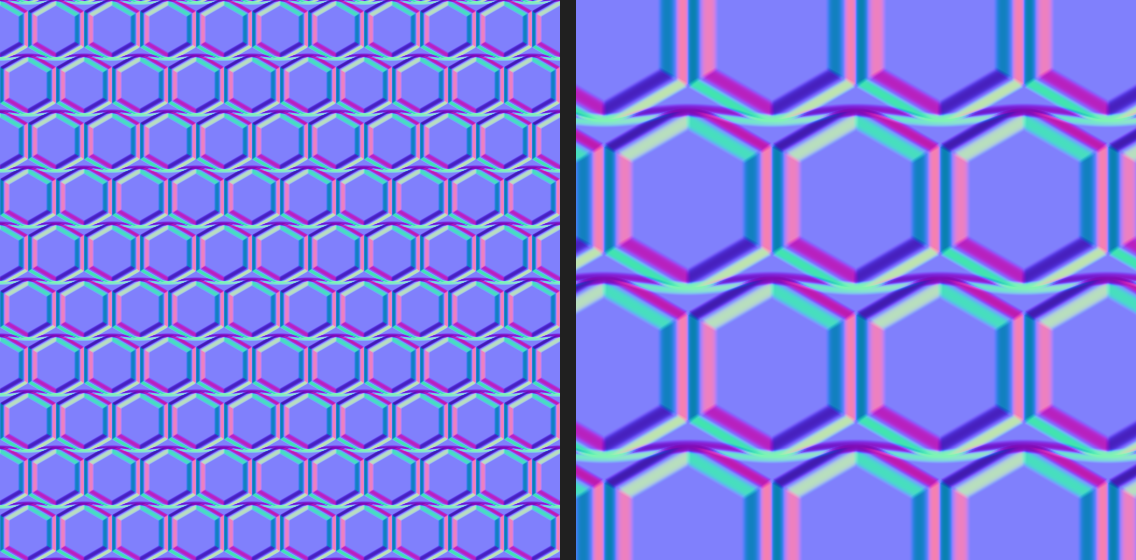
Left: the whole. Right: its middle third, enlarged.
A WebGL 2 fragment shader for this texture map:

```glsl
#version 300 es
precision highp float;
// Tangent-space normal map of raised hexagonal rims in ten staggered rows, with wavy seams.
uniform vec2 u_resolution;
out vec4 fragColor;

// Even rows are shifted by half a cell.
float rowShift(float row) {
    return 0.5 * (1.0 - mod(row, 2.0));
}

// Distance from the centre in the metric of a slightly tall pointy-top hexagon.
float hexRadius(vec2 p) {
    p = abs(p);
    return max(p.x, 0.5 * p.x + 0.866 * p.y - 0.03);
}

// Rim: inner bevel, thin crest, steeper outer bevel; its tips are cut off at the row edge.
float rimHeight(vec2 p) {
    float r = hexRadius(p);
    float rim = smoothstep(0.33, 0.422, r) - smoothstep(0.438, 0.5, r);
    return rim * (1.0 - smoothstep(0.495, 0.55, abs(p.y)));
}

// Thin, low ridge between rows that rises over the tips of the row below it.
float seamHeight(vec2 p) {
    float seam = round(p.y);
    float wave = 0.02 * cos(6.28319 * (p.x - rowShift(seam - 1.0)));
    return 0.45 * (1.0 - smoothstep(0.0, 0.04, abs(p.y - seam - wave)));
}

// Highest of the seam and the rims of the two nearest rows.
float surfaceHeight(vec2 p) {
    float height = seamHeight(p);
    for (int i = 0; i < 2; i++) {
        float row = floor(p.y - 0.5) + float(i);
        float x = p.x - rowShift(row);
        height = max(height, rimHeight(vec2(x - round(x), p.y - row - 0.5)));
    }
    return 0.11 * height;
}

void main() {
    vec2 uv = gl_FragCoord.xy / u_resolution;
    vec2 cell = uv * 10.0 + vec2(0.0, 0.02);

    // Central differences give a softened slope.
    vec2 e = vec2(0.018, 0.0);
    vec2 slope = vec2(surfaceHeight(cell + e.xy) - surfaceHeight(cell - e.xy),
                      surfaceHeight(cell + e.yx) - surfaceHeight(cell - e.yx)) / (2.0 * e.x);

    // Green points down the canvas.
    vec3 normal = normalize(vec3(-slope.x, slope.y, 1.0));
    fragColor = vec4(0.5 + normal * vec3(0.5, 0.5, 0.49), 1.0);
}
```
